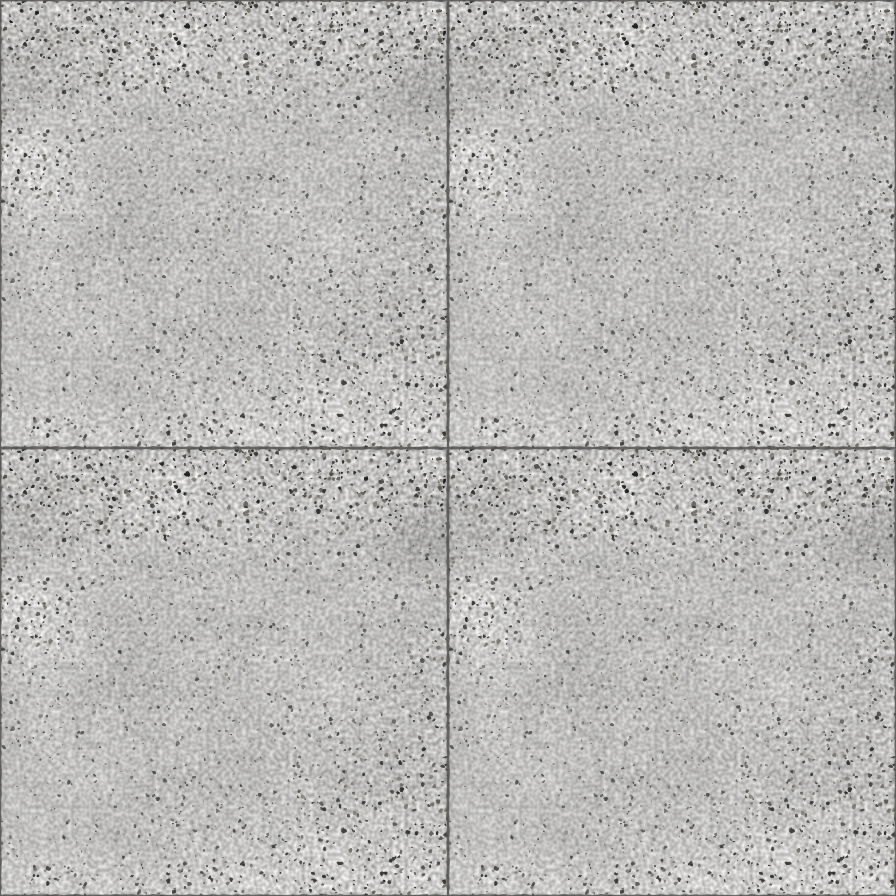
This texture is drawn by a WebGL 1 fragment shader. Its source:

```glsl
precision highp float;
// Two by two identical square slabs of speckled grey granite with thin dark joints.
// Wrapping gradient noise makes the grain and clouds; jittered cells scatter mineral
// specks, whose density follows a broad wear map laid over each slab.

uniform vec2 u_resolution;

vec3 hash3(vec2 p) {
  vec3 q = fract(p.xyx * vec3(0.1031, 0.1030, 0.0973));
  q += dot(q, q.yxz + 33.33);
  return fract((q.xxy + q.yzz) * q.zyx);
}

float cornerSlope(vec2 cell, vec2 offset, float period, float seed) {
  float angle = 6.2832 * hash3(mod(cell, period) + seed).x;
  return dot(vec2(cos(angle), sin(angle)), offset);
}

// Gradient noise, repeating after a whole number of cells per slab
float gradientNoise(vec2 slab, float period, float seed) {
  vec2 p = slab * period;
  vec2 i = floor(p);
  vec2 f = p - i;
  vec2 s = f * f * f * (f * (f * 6.0 - 15.0) + 10.0);
  vec2 e = vec2(1.0, 0.0);
  float low = mix(cornerSlope(i, f, period, seed),
                  cornerSlope(i + e.xy, f - e.xy, period, seed), s.x);
  float high = mix(cornerSlope(i + e.yx, f - e.yx, period, seed),
                   cornerSlope(i + e.xx, f - e.xx, period, seed), s.x);
  return mix(low, high, s.y);
}

float softSpot(vec2 p, vec2 center, vec2 size) {
  vec2 d = (p - center) / size;
  return exp(-dot(d, d));
}

// Worn areas expose more specks: top band, lower right and a patch at the left
float exposure(vec2 p) {
  float top = smoothstep(0.68, 0.95, p.y);
  float corner = smoothstep(0.1, 0.85, p.x - 0.9 * p.y);
  float foot = 0.5 * smoothstep(0.14, 0.0, p.y);
  float patchLeft = softSpot(p, vec2(0.05, 0.62), vec2(0.13, 0.12));
  float worn = max(max(top, 0.8 * corner), max(foot, 0.8 * patchLeft));
  return clamp(worn + 0.35 * gradientNoise(p, 9.0, 17.0), 0.0, 1.0);
}

// Blends jittered mineral specks over the stone
vec3 addSpecks(vec3 stone, vec2 slab, float worn, float pixel) {
  const float CELLS = 96.0;
  vec2 p = slab * CELLS;
  p += 0.35 * vec2(gradientNoise(slab, 120.0, 31.0), gradientNoise(slab, 120.0, 47.0));
  vec2 home = floor(p);
  float blur = max(0.12, 0.5 * pixel * CELLS);
  for (int y = -1; y <= 1; y++) {
    for (int x = -1; x <= 1; x++) {
      vec2 cell = home + vec2(float(x), float(y));
      vec3 place = hash3(mod(cell, CELLS) + 211.0);
      vec3 kind = hash3(mod(cell, CELLS) + 419.0);
      float present = step(kind.x, mix(0.12, 0.34, worn));
      float radius = mix(0.18, 0.46, place.z * place.z) * mix(0.85, 1.15, worn);
      float cover = 1.0 - smoothstep(radius - blur, radius + blur, length(p - cell - place.xy));
      vec3 mineral = mix(vec3(0.13, 0.14, 0.14), vec3(0.54, 0.52, 0.47), kind.y);
      stone = mix(stone, mineral, present * cover * mix(0.7, 1.0, worn));
    }
  }
  return stone;
}

void main() {
  vec2 uv = gl_FragCoord.xy / u_resolution;
  vec2 slab = fract(uv * 2.0);
  float pixel = 1.0 / min(u_resolution.x, u_resolution.y);
  float worn = exposure(slab);

  // Pale stone: fine grain, clouds and broad stains
  float grain = 0.21 * gradientNoise(slab, 113.0, 5.0) + 0.10 * gradientNoise(slab, 67.0, 71.0);
  float clouds = 0.045 * gradientNoise(slab, 5.0, 89.0) + 0.04 * gradientNoise(slab, 14.0, 97.0);
  float stains = softSpot(slab, vec2(0.97, 0.80), vec2(0.10, 0.07))
               + 0.7 * softSpot(slab, vec2(0.04, 0.82), vec2(0.10, 0.08));
  float bright = softSpot(slab, vec2(0.05, 0.62), vec2(0.12, 0.11))
               + smoothstep(0.16, 0.0, slab.y);
  float tone = 0.745 + 0.025 * worn + 0.035 * bright - 0.09 * stains + clouds;
  tone += grain * mix(0.85, 1.25, worn);
  vec3 color = tone * vec3(1.003, 1.0, 0.994);
  color = addSpecks(color, slab, worn, 2.0 * pixel);

  // Joints with slightly chipped edges, centred on the slab borders
  vec2 border = 0.5 * (0.5 - abs(slab - 0.5));
  float gap = min(border.x, border.y);
  float halfWidth = 0.0016 + 0.0010 * gradientNoise(slab, 60.0, 131.0);
  float joint = 1.0 - smoothstep(halfWidth - 0.5 * pixel, halfWidth + 0.5 * pixel, gap);
  float dust = 0.12 * gradientNoise(slab, 40.0, 151.0);
  color = mix(color, vec3(0.37, 0.37, 0.35) + dust, 0.9 * joint);
  color *= 1.0 - 0.08 * smoothstep(0.006, 0.0, gap);

  gl_FragColor = vec4(clamp(color, 0.0, 1.0), 1.0);
}
```
